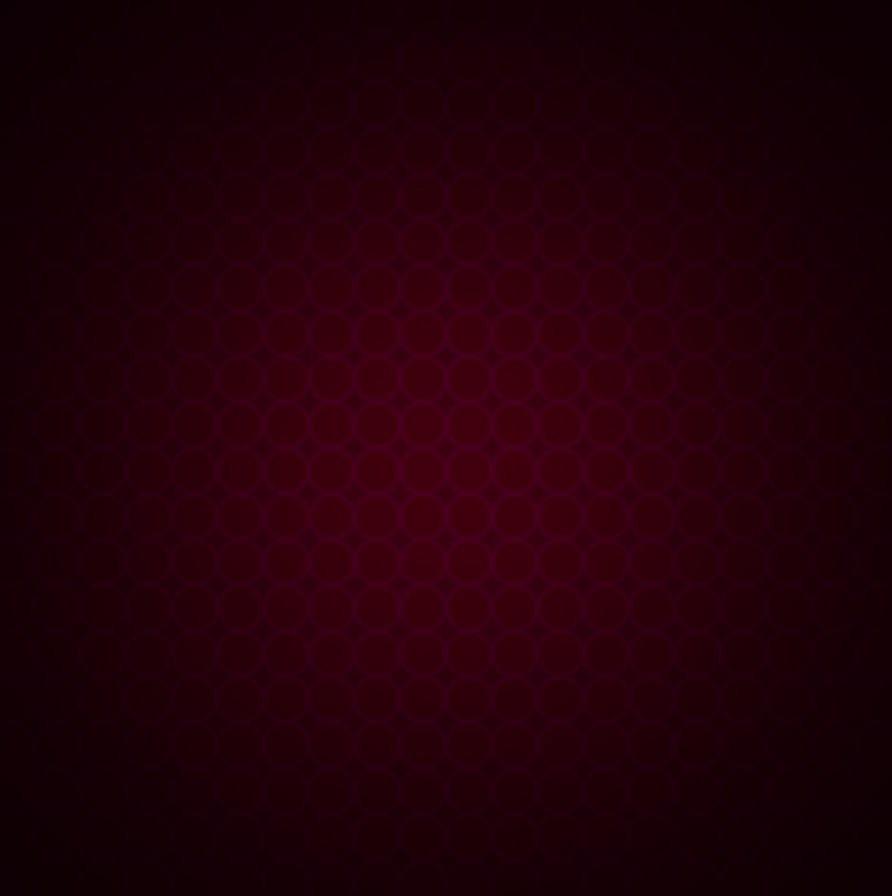
Write a WebGL 2 fragment shader that draws this background.

```glsl
#version 300 es
precision highp float;
// A dark wine-red background: a square lattice of soft, touching rings
// lit by one round glow that fades to near black in the corners.
// Rings are summed over neighbouring cells so that their edges overlap.

uniform vec2 u_resolution;
out vec4 outColor;

const float CELL_SIZE = 0.05102;
const float RING_RADIUS = 0.49;
const float RING_WIDTH = 0.055;
const vec2 GLOW_CENTER = vec2(0.002, -0.012);
const float GLOW_SPREAD = 0.165;

const vec3 SHADOW = vec3(0.042, 0.0, 0.012);
const vec3 DISC_COLOR = vec3(0.212, 0.0, 0.038);
const vec3 GAP_COLOR = vec3(0.190, 0.0, 0.052);
const vec3 RING_TINT = vec3(0.040, 0.0, 0.047);

// Soft circular line around the origin.
float softRing(vec2 p, float radius, float width) {
    float d = (length(p) - radius) / width;
    return exp(-d * d);
}

// Overlapping rings of the surrounding cells.
float ringLattice(vec2 cell, float radius, float width) {
    float sum = 0.0;
    for (int y = -1; y <= 1; y++) {
        for (int x = -1; x <= 1; x++) {
            sum += softRing(cell - vec2(x, y), radius, width);
        }
    }
    return min(sum, 1.2);
}

// Round light with a smooth falloff.
float glow(vec2 p, vec2 center, float spread) {
    vec2 d = p - center;
    return exp(-dot(d, d) / spread);
}

// Fine layered waves that keep the dark tones from looking flat.
float grain(vec2 p) {
    return sin(p.x * 310.0 + 2.0 * sin(p.y * 170.0))
         * sin(p.y * 270.0 + 2.0 * sin(p.x * 210.0));
}

void main() {
    vec2 p = (gl_FragCoord.xy - 0.5 * u_resolution) / u_resolution.y;
    vec2 cell = fract(p / CELL_SIZE) - 0.5;

    // Discs, the small gaps between them, then the rings on top.
    float outside = smoothstep(0.42, 0.56, length(cell));
    vec3 pattern = mix(DISC_COLOR, GAP_COLOR, outside);
    pattern += RING_TINT * ringLattice(cell, RING_RADIUS, RING_WIDTH);

    // Light the pattern from the middle.
    float light = glow(p, GLOW_CENTER, GLOW_SPREAD);
    vec3 color = SHADOW + pattern * light * (1.0 + 0.015 * grain(p));
    outColor = vec4(color, 1.0);
}
```
